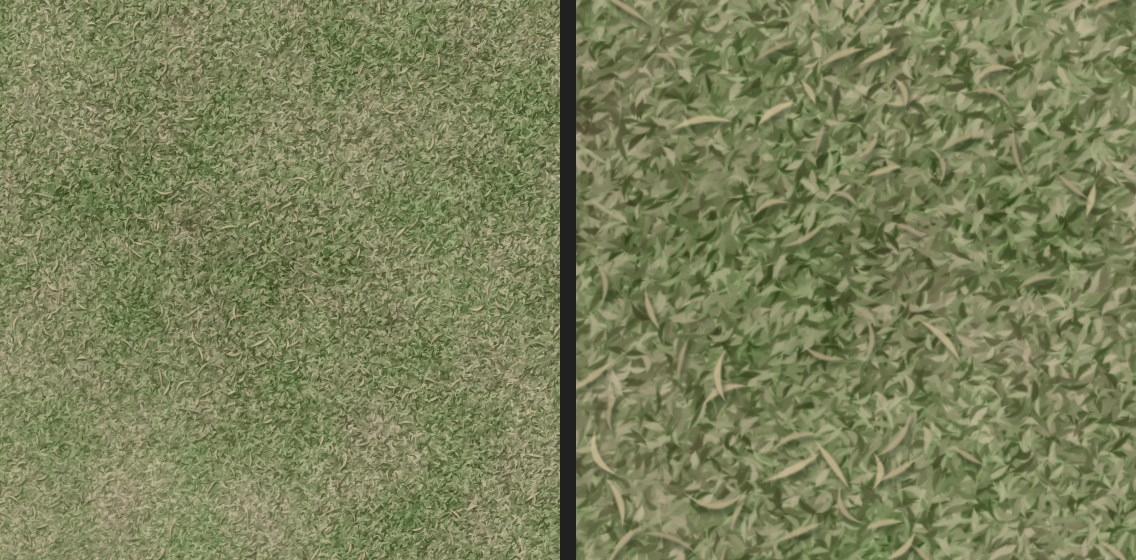
Left, the full canvas; right, a detail of the centre.
A Shadertoy shader for this texture:

```glsl
// Worn lawn seen from above: short mixed green and dry blades over mottled turf.
// Layers of jittered, tapered blades are laid over gradient noise; broad noise
// sets shade and dryness, and sparse curved straw with soft shadows lies on top.

const vec3 DARK_GREEN = vec3(0.28, 0.325, 0.175);
const vec3 MID_GREEN  = vec3(0.495, 0.528, 0.368);
const vec3 PALE_DRY   = vec3(0.70, 0.695, 0.555);
const vec3 DRY_SHIFT  = vec3(0.045, -0.008, 0.035);
const vec3 STRAW      = vec3(0.77, 0.71, 0.56);
const vec3 SHADOW     = vec3(0.23, 0.28, 0.17);

const int   BLADE_LAYERS  = 7;
const float BLADE_CELLS   = 92.0;
const float BLADE_LENGTH  = 0.0085;   // half length
const float BLADE_WIDTH   = 0.0021;   // half width
const float BLADE_SPREAD  = 1.9;
const float LEAN          = 0.65;     // favoured direction, radians
const float TONE_CONTRAST = 1.15;
const int   STRAW_LAYERS  = 2;
const float STRAW_CELLS   = 30.0;
const float STRAW_LENGTH  = 0.017;
const float STRAW_WIDTH   = 0.0020;
const float SOFTNESS      = 0.0012;

vec4 hash4(vec2 p) {
    vec4 q = fract(p.xyxy * vec4(0.1031, 0.1030, 0.0973, 0.1099));
    q += dot(q, q.wzxy + 33.33);
    return fract((q.xxyz + q.yzzw) * q.zywx);
}

float cornerGradient(vec2 cell, vec2 offset) {
    float a = 6.2832 * hash4(cell + 51.0).x;
    return dot(vec2(cos(a), sin(a)), offset);
}

float gradientNoise(vec2 p) {
    vec2 i = floor(p), f = p - i;
    vec2 u = f * f * f * (f * (f * 6.0 - 15.0) + 10.0);
    vec2 e = vec2(1.0, 0.0);
    float low  = mix(cornerGradient(i, f), cornerGradient(i + e.xy, f - e.xy), u.x);
    float high = mix(cornerGradient(i + e.yx, f - e.yx), cornerGradient(i + e.xx, f - e.xx), u.x);
    return 1.4 * mix(low, high, u.y);
}

float fbm(vec2 p) {
    float sum = 0.0, amp = 0.6;
    for (int i = 0; i < 4; i++) {
        sum += amp * gradientNoise(p);
        p = mat2(1.6, 1.2, -1.2, 1.6) * p + 7.3;
        amp *= 0.55;
    }
    return sum;
}

// Coverage of a curved blade tapering to both ends.
float blade(vec2 p, float angle, float halfLength, float halfWidth, float bend, float blur) {
    float c = cos(angle), s = sin(angle);
    vec2 q = vec2(c * p.x + s * p.y, c * p.y - s * p.x);
    float t = q.x / halfLength;
    float side = abs(q.y - bend * halfLength * (t * t - 0.4));
    return smoothstep(blur, -blur, side - halfWidth * (1.0 - t * t));
}

vec3 turfColour(float tone, float dryness) {
    vec3 col = tone < 0.5 ? mix(DARK_GREEN, MID_GREEN, tone * 2.0)
                          : mix(MID_GREEN, PALE_DRY, tone * 2.0 - 1.0);
    return col + DRY_SHIFT * dryness;
}

void mainImage(out vec4 fragColor, in vec2 fragCoord) {
    float size = min(iResolution.x, iResolution.y);
    vec2 p = fragCoord / size;
    float blur = max(SOFTNESS, 0.75 / size);

    // Broad shade, dry patches and the faded lower left
    float patches = fbm(p * 5.0 + 3.0);
    float dryPatch = fbm(p * 7.0 + 19.0);
    float hollow = exp(-14.0 * dot(p - vec2(0.36, 0.55), p - vec2(0.36, 0.55)));
    float faded = smoothstep(0.75, 0.1, length(p * vec2(0.9, 1.1)));
    float shade = 0.16 * patches + 0.12 * dryPatch - 0.13 * hollow + 0.10 * faded;

    // Mottled ground between the blades
    vec2 warp = 0.005 * vec2(gradientNoise(p * 60.0), gradientNoise(p * 60.0 + 31.0));
    float tone = 0.46 + 0.42 * fbm((p + warp) * 75.0);
    float dryness = 1.1 * dryPatch + 0.6 * gradientNoise(p * 45.0 + 9.0);

    // Short blades, later layers over earlier ones
    for (int layer = 0; layer < BLADE_LAYERS; layer++) {
        vec2 g = p * BLADE_CELLS + float(layer) * vec2(0.37, 0.61);
        for (int k = 0; k < 9; k++) {
            vec2 cell = floor(g) + vec2(k % 3, k / 3) - 1.0;
            vec4 h = hash4(cell + float(layer) * 137.0 + 11.0);
            vec4 r = hash4(cell + float(layer) * 71.0 + 301.0);
            float angle = LEAN + BLADE_SPREAD * (h.z + r.x - 1.0);
            float cover = blade((g - cell - h.xy) / BLADE_CELLS, angle,
                BLADE_LENGTH * mix(0.5, 1.0, r.y), BLADE_WIDTH * mix(0.6, 1.1, r.z), r.w - 0.5, blur);
            cover *= mix(0.85, 0.6, faded);
            tone = mix(tone, 0.52 + TONE_CONTRAST * (h.w - 0.5), cover);
            dryness = mix(dryness, 1.1 * dryPatch + 1.6 * (r.z - 0.5), cover * 0.7);
        }
    }
    vec3 col = turfColour(clamp(tone + shade, -0.2, 1.2), clamp(dryness, -1.0, 1.2));

    // Clustered straw with a shadow below each piece
    for (int layer = 0; layer < STRAW_LAYERS; layer++) {
        vec2 g = p * STRAW_CELLS + float(layer) * 0.43;
        for (int k = 0; k < 9; k++) {
            vec2 cell = floor(g) + vec2(k % 3, k / 3) - 1.0;
            vec4 h = hash4(cell + float(layer) * 59.0 + 503.0);
            vec4 r = hash4(cell + float(layer) * 83.0 + 907.0);
            float cluster = gradientNoise(cell / STRAW_CELLS * 6.0 + 40.0);
            float present = step(h.w, 0.12 + 0.30 * cluster + 0.15 * hollow);
            vec2 q = (g - cell - h.xy) / STRAW_CELLS;
            float angle = LEAN + 2.4 * (h.z + r.x - 1.0);
            float len = STRAW_LENGTH * mix(0.45, 1.0, r.y);
            float bend = 0.9 * (r.z - 0.5);
            float dark = blade(q + vec2(-0.0015, 0.003), angle, len, STRAW_WIDTH * 1.5, bend, blur * 2.0);
            float lit = blade(q, angle, len, STRAW_WIDTH * mix(0.7, 1.1, r.w), bend, blur);
            col = mix(col, SHADOW, 0.5 * present * dark);
            col = mix(col, STRAW * mix(0.85, 1.06, r.w), 0.85 * present * lit);
        }
    }
    fragColor = vec4(clamp(col, 0.0, 1.0), 1.0);
}
```
